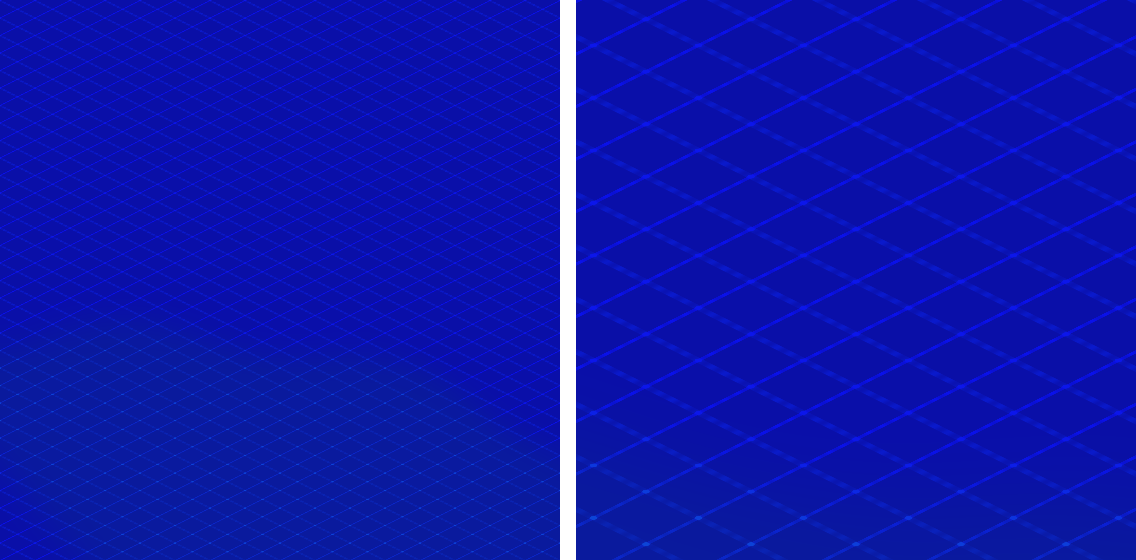
Left: the whole. Right: its middle third, enlarged.
Write a WebGL 1 fragment shader that draws this pattern.

```glsl
precision highp float;
// Deep blue diamond lattice, 16 by 32 cells, with a soft teal wave over the lower part.
uniform vec2 u_resolution;

const vec2 CELLS = vec2(16.0, 32.0);
const float RISING_HALF_WIDTH = 0.0009;
const float FALLING_HALF_WIDTH = 0.0016;
const float DOTS_PER_SIDE = 4.0;
const vec3 BLUE = vec3(0.04, 0.06, 0.658);
const vec3 TEAL = vec3(0.04, 0.10, 0.618);

float hash(vec2 p) {
    p = fract(p * vec2(0.1731, 0.2317));
    p += dot(p, p.yx + 19.19);
    return fract((p.x + p.y) * p.x * 7.31);
}

float valueNoise(vec2 p) {
    vec2 cell = floor(p);
    vec2 f = smoothstep(0.0, 1.0, fract(p));
    float low = mix(hash(cell), hash(cell + vec2(1.0, 0.0)), f.x);
    float high = mix(hash(cell + vec2(0.0, 1.0)), hash(cell + 1.0), f.x);
    return mix(low, high, f.y);
}

// Distance to the nearest whole number.
float toInteger(float v) {
    return abs(fract(v + 0.5) - 0.5);
}

// Crisp coverage of a stroke at distance d from its centre.
float stroke(float d, float halfWidth, float pixel) {
    return 1.0 - smoothstep(halfWidth - 0.25 * pixel, halfWidth + 0.25 * pixel, d);
}

// Beads along t, dimming to 1 - depth between them.
float beads(float t, float count, float depth) {
    return 1.0 - depth * (0.5 - 0.5 * cos(6.2832 * count * t));
}

// Teal area: below a wavy edge, fading out at the lower left corner.
float tealMask(vec2 p) {
    float edge = 0.43 - 0.2 * p.x * p.x * p.x - 0.02 * cos(13.3 * p.x);
    edge += 0.015 * (valueNoise(p * 9.0) - 0.5);
    float below = 1.0 - smoothstep(edge - 0.07, edge + 0.025, p.y);
    float corner = smoothstep(0.08, 0.26, p.x * 1.2 + p.y);
    return below * corner;
}

void main() {
    vec2 uv = gl_FragCoord.xy / u_resolution;
    float pixel = 1.0 / min(u_resolution.x, u_resolution.y);

    // Skewed coordinates: whole numbers lie on the falling and rising lines.
    vec2 grid = (uv + vec2(0.0, 0.001)) * CELLS;
    float falling = grid.x + grid.y;
    float rising = grid.x - grid.y;
    float perUnit = 1.0 / length(CELLS);
    float fallingDist = toInteger(falling) * perUnit;
    float risingDist = toInteger(rising) * perUnit;

    float teal = tealMask(uv);
    vec3 color = mix(BLUE, TEAL, teal);

    // Slight tone change from diamond to diamond.
    float tone = hash(floor(vec2(falling, rising)) + 40.0) - 0.5;
    color.b += 0.012 * tone;

    // Broad, dim, beaded falling lines, strongest halfway between crossings.
    float middle = 0.7 + 0.3 * sin(3.1416 * fract(rising));
    float faint = stroke(fallingDist, FALLING_HALF_WIDTH, pixel);
    faint *= beads(rising, DOTS_PER_SIDE, 0.65) * middle;
    vec3 faintColor = mix(vec3(0.04, 0.10, 0.80), vec3(0.04, 0.14, 0.71), teal);
    color = mix(color, faintColor, faint);

    // Thin, bright, beaded rising lines.
    float bright = stroke(risingDist, RISING_HALF_WIDTH, pixel);
    bright *= beads(falling, DOTS_PER_SIDE, 0.35);
    vec3 brightColor = mix(vec3(0.04, 0.065, 0.92), vec3(0.04, 0.15, 0.79), teal);
    color = mix(color, brightColor, bright);

    // Glints at the crossings.
    float crossing = length(vec2(fallingDist, risingDist));
    float glint = stroke(crossing, 0.0014, pixel);
    vec3 glintColor = mix(vec3(0.05, 0.09, 0.92), vec3(0.05, 0.28, 0.85), teal);
    color = mix(color, glintColor, glint * 0.9);

    gl_FragColor = vec4(color, 1.0);
}
```
